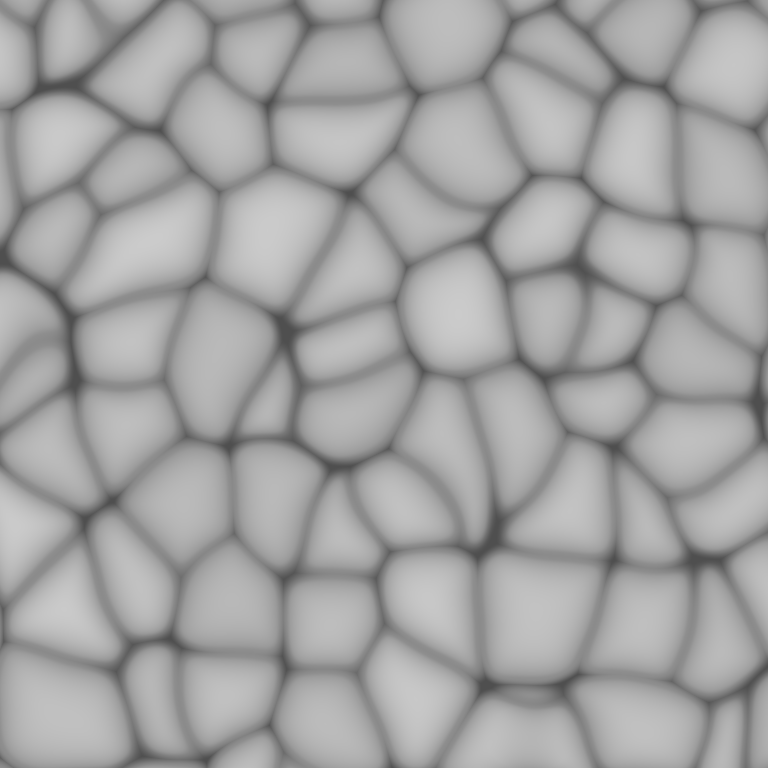
Reproduce this texture procedurally as a Shadertoy shader.

```glsl
// Grey height map of irregular rounded paving stones with dark, soft joints.

// Lengths are in stone cells; STONES_ACROSS cells span the canvas.
const float STONES_ACROSS = 8.0;
const float JITTER = 0.90;         // scatter of stone centres
const float MAX_STRETCH = 1.30;    // elongation of the longest stones
const float SIZE_SPREAD = 0.12;    // variation of stone size
const float LEAN = 1.05;           // favoured direction of long stones
const float LEAN_SPREAD = 2.5;
const float CORNER_ROUND = 0.062;  // softness of stone corners
const float JOINT_HALF = 0.036;    // half width of a joint
const float EDGE_SOFT = 0.040;     // blur of the stone outline
const float SLOPE = 0.155;         // width of the rounded shoulder
const float WARP_SCALE = 1.2;
const float WARP_AMOUNT = 0.09;
const float JUNCTION_REACH = 0.36; // spread of the dark pits

const float PIT_TONE = 0.31;
const float JOINT_TONE = 0.545;
const float RIM_TONE = 0.570;
const float RIM_SHADE = 0.15;      // darkening of rims beside pits
const float TOP_DARK = 0.735;
const float TOP_LIGHT = 0.815;

struct Stone {
    float dist2;   // weighted squared distance in the metric of the stone
    vec2 slope;    // half the gradient of dist2
};

vec3 hash3(vec2 cell) {
    vec3 q = fract(cell.xyx * vec3(0.1031, 0.1030, 0.0973));
    q += dot(q, q.yxz + 33.33);
    return fract((q.xxy + q.yzz) * q.zyx);
}

// Gradient noise, about -0.7 to 0.7
float cornerRamp(vec2 cell, vec2 offset) {
    float angle = 6.2832 * hash3(cell + 71.0).x;
    return dot(vec2(cos(angle), sin(angle)), offset);
}

float gradientNoise(vec2 p) {
    vec2 i = floor(p), f = fract(p);
    vec2 u = f * f * f * (f * (f * 6.0 - 15.0) + 10.0);
    vec2 e = vec2(1.0, 0.0);
    float low = mix(cornerRamp(i, f), cornerRamp(i + e, f - e), u.x);
    float high = mix(cornerRamp(i + e.yx, f - e.yx), cornerRamp(i + 1.0, f - 1.0), u.x);
    return mix(low, high, u.y);
}

// Each stone measures distance with its own size, direction and elongation
Stone measureStone(vec2 p, vec2 cell) {
    vec3 place = hash3(cell);
    vec3 form = hash3(cell + 137.0);
    vec2 centre = cell + 0.5 + JITTER * (place.xy - 0.5);
    float angle = LEAN + LEAN_SPREAD * (form.x - 0.5);
    float stretch = mix(1.0, MAX_STRETCH, form.y);
    vec2 axis = vec2(cos(angle), sin(angle));
    vec2 side = vec2(-axis.y, axis.x);
    vec2 d = p - centre;
    vec2 slope = axis * dot(d, axis) / (stretch * stretch)
               + side * dot(d, side) * stretch * stretch;
    return Stone(dot(d, slope) - SIZE_SPREAD * (2.0 * form.z - 1.0), slope);
}

void mainImage(out vec4 fragColor, in vec2 fragCoord) {
    vec2 p = fragCoord / iResolution.y * STONES_ACROSS + 20.0;
    p += WARP_AMOUNT * vec2(gradientNoise(p * WARP_SCALE),
                            gradientNoise(p * WARP_SCALE + 43.7));
    vec2 base = floor(p);

    // Find the stone that owns this point
    Stone own = Stone(1e5, vec2(0.0));
    vec2 ownCell = base;
    for (int y = -2; y <= 2; y++)
    for (int x = -2; x <= 2; x++) {
        vec2 cell = base + vec2(x, y);
        Stone s = measureStone(p, cell);
        if (s.dist2 < own.dist2) { own = s; ownCell = cell; }
    }

    // Blend the distances to all its borders; count stones that meet here
    float borderSum = 1e-12;
    float crowd = 1.0;
    for (int y = -2; y <= 2; y++)
    for (int x = -2; x <= 2; x++) {
        vec2 cell = base + vec2(x, y);
        if (cell == ownCell) continue;
        Stone s = measureStone(p, cell);
        float gap = s.dist2 - own.dist2;
        float border = gap / max(2.0 * length(s.slope - own.slope), 0.5);
        borderSum += exp(-border / CORNER_ROUND);
        crowd += exp(-gap / JUNCTION_REACH);
    }
    float inside = -CORNER_ROUND * log(borderSum) - JOINT_HALF;

    // Domed stones above joints that deepen at the junctions
    float pit = smoothstep(2.1, 4.0, crowd);
    float topTone = mix(TOP_DARK, TOP_LIGHT, hash3(ownCell + 59.0).y);
    float dome = 1.0 - exp(-max(inside, 0.0) / SLOPE);
    float stoneTone = mix(RIM_TONE - RIM_SHADE * pit, topTone, dome);
    float jointTone = mix(JOINT_TONE, PIT_TONE, pit);
    float pixel = STONES_ACROSS / iResolution.y;
    float soft = max(EDGE_SOFT, 0.75 * pixel);
    float tone = mix(jointTone, stoneTone, smoothstep(-soft, soft, inside));
    fragColor = vec4(vec3(tone), 1.0);
}
```
